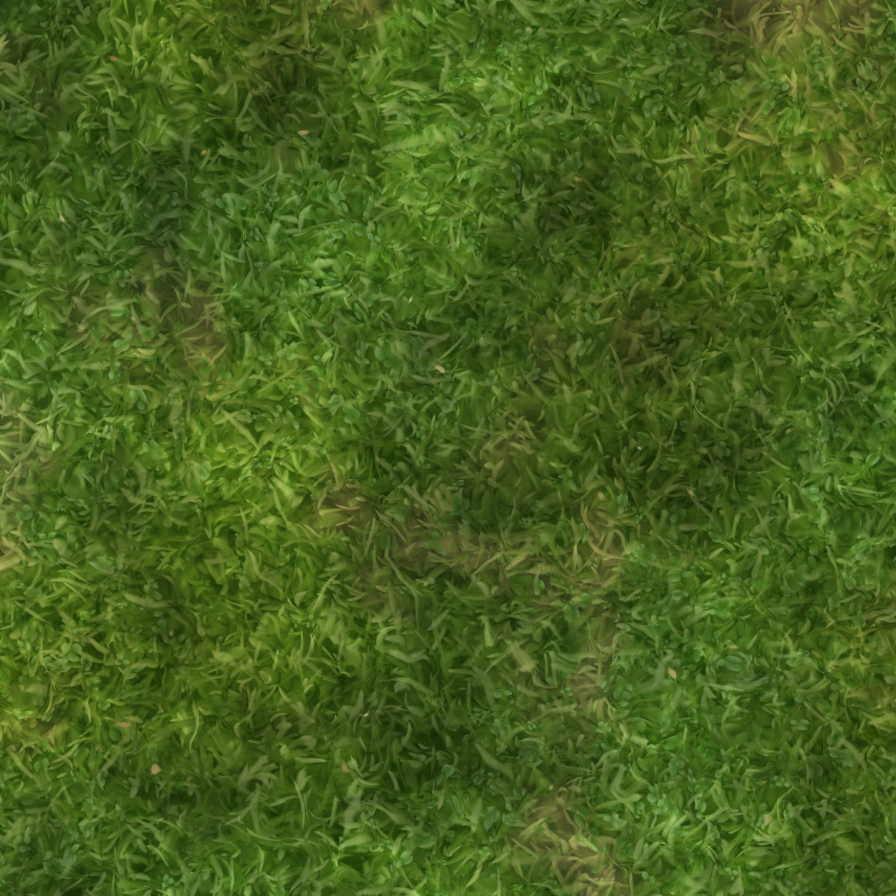
Reproduce this texture procedurally as a Shadertoy shader.

```glsl
// Soft, unmown lawn: tangled grass blades, clover, dry patches and pale specks.
#define BLADE_LAYERS 14
#define BLADE_CELLS 23.0
#define BLADE_WIDTH 0.0037
#define BLADE_OPACITY 0.74
#define CLOVER_CELLS 36.0
#define DRY_SCALE 4.6
#define SPECK_CELLS 19.0
#define SPECK_SHARE 0.10
#define DEEP_GREEN vec3(0.095, 0.195, 0.008)
#define MID_GREEN vec3(0.270, 0.383, 0.088)
#define PALE_GREEN vec3(0.500, 0.580, 0.305)
#define DRY_STRAW vec3(0.420, 0.385, 0.210)

vec3 hash3(vec2 p) {
    vec3 q = fract(p.xyx * vec3(0.1031, 0.1030, 0.0973));
    q += dot(q, q.yxz + 33.33);
    return fract((q.xxy + q.yzz) * q.zyx);
}

float noise(vec2 p) {
    vec2 i = floor(p), f = fract(p);
    f = f * f * (3.0 - 2.0 * f);
    return mix(mix(hash3(i).x, hash3(i + vec2(1, 0)).x, f.x),
               mix(hash3(i + vec2(0, 1)).x, hash3(i + vec2(1, 1)).x, f.x), f.y);
}

float fbm(vec2 p) {
    float sum = 0.0, amp = 0.53;
    for (int i = 0; i < 4; i++) {
        sum += amp * noise(p);
        p = mat2(1.6, 1.2, -1.2, 1.6) * p + 7.3;
        amp *= 0.5;
    }
    return sum;
}

mat2 rotation(float a) {
    float c = cos(a), s = sin(a);
    return mat2(c, -s, s, c);
}

// Tone 0..1 runs from shaded to sunlit; dryness shifts green towards straw.
vec3 grassColor(float tone, float dryness) {
    vec3 green = mix(DEEP_GREEN, MID_GREEN, smoothstep(0.0, 0.5, tone));
    green = mix(green, PALE_GREEN, smoothstep(0.45, 1.0, tone));
    return mix(green, DRY_STRAW * (0.45 + tone), dryness);
}

// One layer of curved, tapering blades.
void addBlades(inout vec3 col, vec2 p, float layer, float dryness) {
    float depth = layer / float(BLADE_LAYERS - 1);
    float cells = BLADE_CELLS + 17.0 * fract(layer * 0.618);
    vec2 g = rotation(layer * 1.7) * p * cells + layer * 19.7;
    vec2 base = floor(g);
    for (int k = 0; k < 9; k++) {
        vec2 id = base + vec2(k % 3, k / 3) - 1.0;
        vec3 r = hash3(id + layer * 31.0);
        vec3 s = hash3(id + layer * 47.0 + 111.0);
        // The layer's own turn is undone so that neighbouring blades lean together.
        vec2 root = (id + 0.5 - layer * 19.7) * rotation(layer * 1.7) / cells;
        float lean = 5.0 * noise(root * 6.0) + (r.z - 0.5) * 2.8 - layer * 1.7;
        vec2 q = rotation(lean) * (g - id - r.xy);
        float halfLength = mix(0.24, 0.9, s.x * s.x);
        float along = q.x / halfLength;
        if (abs(along) > 1.0) continue;
        q.y += (s.y - 0.5) * 0.3 * (along * along - 0.3);
        float width = BLADE_WIDTH * mix(0.55, 1.6, s.z * s.z) * (1.0 - along * along);
        float side = q.y / cells;
        float cover = 1.0 - smoothstep(width * 0.3, width + 0.0011, abs(side));
        cover *= smoothstep(1.0, 0.6, abs(along));
        float tone = 0.06 + 0.22 * depth + 0.64 * fract(r.x * 7.0 + s.y * 5.0);
        tone += 0.14 * along + 0.08 * clamp(side / width, -1.0, 1.0);
        vec3 blade = grassColor(tone, dryness * (0.2 + 0.75 * s.y));
        col = mix(col, blade, cover * BLADE_OPACITY);
    }
}

// Three-lobed clover leaves, thickest where patchiness is high.
void addClover(inout vec3 col, vec2 p, float layer, float patchiness) {
    vec2 g = p * CLOVER_CELLS + layer * 23.4;
    vec2 base = floor(g);
    for (int k = 0; k < 9; k++) {
        vec2 id = base + vec2(k % 3, k / 3) - 1.0;
        vec3 r = hash3(id + layer * 71.0);
        vec3 s = hash3(id + layer * 83.0 + 57.0);
        vec2 q = rotation(r.z * 6.28) * (g - id - r.xy);
        q.y *= 1.0 + 0.6 * s.y;
        float size = mix(0.11, 0.27, s.x);
        float turn = mod(atan(q.y, q.x) + 3.1416, 2.0944) - 1.0472;
        vec2 lobe = length(q) * vec2(cos(turn), sin(turn)) - vec2(size, 0);
        float leaf = 1.0 - smoothstep(-0.05, 0.05, length(lobe) - size * 0.82);
        leaf *= step(s.z, patchiness * 0.6);
        float tone = 0.22 + 0.6 * s.y + 0.25 * lobe.x / size;
        vec3 green = grassColor(tone, 0.0) * vec3(0.92, 1.02, 1.15);
        col = mix(col, green, leaf * 0.66);
    }
}

// Sparse dried petals and seed heads.
void addSpecks(inout vec3 col, vec2 p) {
    vec2 g = p * SPECK_CELLS;
    vec2 id = floor(g);
    vec3 r = hash3(id + 301.0), s = hash3(id + 417.0);
    vec2 q = rotation(s.y * 6.28) * (g - id - 0.2 - 0.6 * r.xy);
    q.y *= 1.0 + s.x;
    float edge = length(q) - 0.13 * (0.4 + s.z) * noise(p * 170.0);
    float speck = (1.0 - smoothstep(-0.05, 0.05, edge)) * step(r.z, SPECK_SHARE);
    col = mix(col, mix(vec3(0.56, 0.46, 0.22), vec3(0.80, 0.80, 0.60), s.x), speck * 0.85);
}

void mainImage(out vec4 fragColor, in vec2 fragCoord) {
    vec2 uv = fragCoord / iResolution.y;
    vec2 p = uv + 0.011 * (vec2(noise(uv * 42.0), noise(uv * 42.0 + 50.0)) - 0.5);

    // Broad variation of the ground.
    float clumps = fbm(p * 21.0 + 60.0);
    float dryness = smoothstep(0.50, 0.78, fbm(uv * DRY_SCALE + 3.1) + 0.3 * (clumps - 0.5));
    float shade = fbm(uv * 6.5 + 40.0);
    float clover = smoothstep(0.3, 0.62, fbm(uv * 3.5 + 80.0)) * (1.0 - dryness);
    vec3 col = grassColor(0.02 + 0.5 * fbm(p * 45.0), dryness * 0.75);

    for (int i = 0; i < BLADE_LAYERS; i++) {
        addBlades(col, p, float(i), dryness);
        if (i % 3 == 1) addClover(col, p, float(i), clover);
    }

    // Light, cool or warm tint, clumps and fine mottling.
    col *= 0.60 + 0.80 * shade;
    col *= 0.80 + 0.42 * clumps;
    col *= 0.78 + 0.44 * fbm(p * 66.0 + 9.0);
    col *= mix(vec3(0.92, 1.0, 1.22), vec3(1.08, 1.0, 0.88), noise(uv * 4.0 + 21.0));
    addSpecks(col, p);
    fragColor = vec4(clamp(col, 0.0, 1.0), 1.0);
}
```
